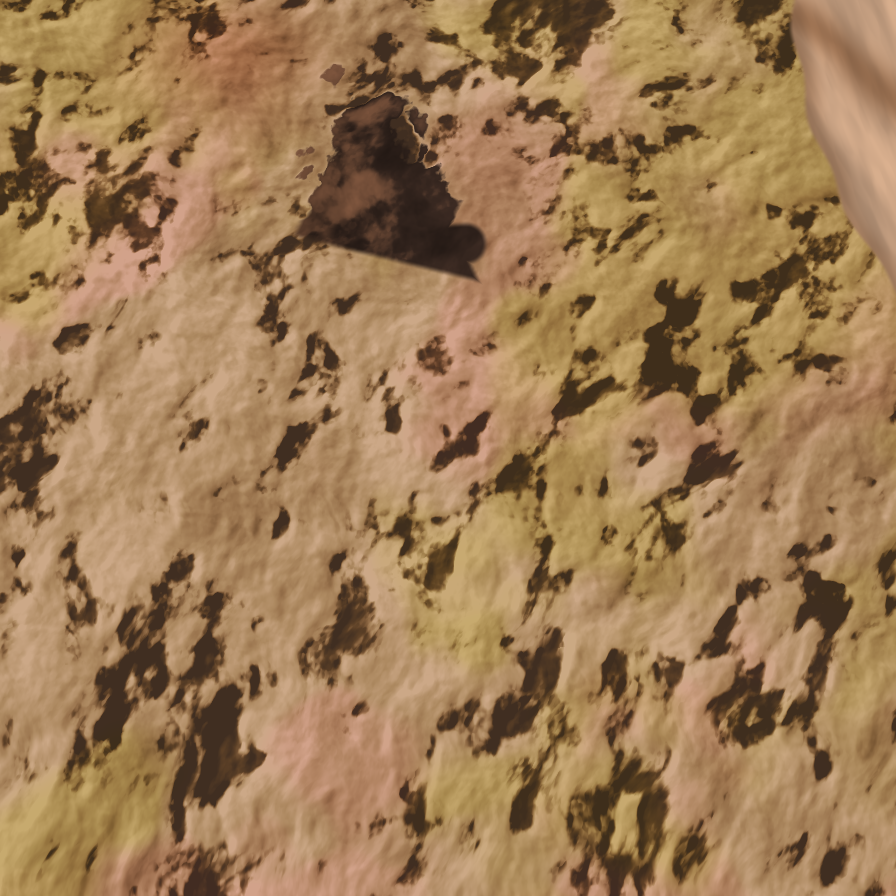
Write a Shadertoy shader that draws this texture.

```glsl
// Sunlit sandy rock face with broken crevices, a shadowed boulder and a pale smooth stone in the corner.

const vec3 TONES[6] = vec3[6](
    vec3(0.25, 0.18, 0.13), vec3(0.36, 0.25, 0.15), vec3(0.49, 0.35, 0.22),
    vec3(0.60, 0.45, 0.30), vec3(0.68, 0.54, 0.38), vec3(0.76, 0.62, 0.48));
const vec3 GREEN_TINT = vec3(0.97, 1.01, 0.77);
const vec3 PINK_TINT = vec3(1.03, 0.96, 1.02);
const vec3 RED_TINT = vec3(1.0, 0.87, 0.84);
const vec3 SHADOW = vec3(0.19, 0.135, 0.11);
const vec3 BOULDER_SIDE = vec3(0.37, 0.25, 0.18);
const vec3 STONE_PALE = vec3(0.78, 0.63, 0.51);
const vec3 STONE_FOLD = vec3(0.59, 0.43, 0.31);
const vec2 TO_SUN = vec2(-0.8, 0.6);

vec3 hash3(vec2 p) {
    vec3 q = fract(p.xyx * vec3(0.1031, 0.1030, 0.0973));
    q += dot(q, q.yxz + 33.33);
    return fract((q.xxy + q.yzz) * q.zyx);
}

// Smooth cellular noise: random cell values blended by distance.
float cells(vec2 p) {
    vec2 id = floor(p), f = p - id;
    float sum = 0.0, total = 0.0;
    for (int y = -1; y <= 1; y++)
    for (int x = -1; x <= 1; x++) {
        vec2 cell = vec2(x, y);
        vec3 h = hash3(id + cell + 100.0);
        vec2 d = cell + h.xy - f;
        float w = exp(-6.0 * dot(d, d));
        sum += w * h.z;
        total += w;
    }
    return sum / total;
}

float layers(vec2 p, int count) {
    float sum = 0.0, total = 0.0, gain = 0.5;
    for (int i = 0; i < count; i++) {
        sum += gain * cells(p);
        total += gain;
        gain *= 0.5;
        p = p * 2.03 + vec2(17.3, 9.1);
    }
    return sum / total;
}

vec2 sway(vec2 p, float amount) {
    return amount * vec2(sin(p.y * 31.0 + 2.0 * sin(p.x * 17.0)) + 0.5 * sin(p.y * 73.0),
                         sin(p.x * 27.0 + 2.0 * sin(p.y * 19.0)) + 0.5 * sin(p.x * 67.0));
}

// Grain runs steep and leaning low down, finer and rounder higher up.
float grain(vec2 p) {
    p += sway(p, 0.004);
    return layers(vec2(34.0 * (p.x - 0.25 * p.y), 16.0 * p.y + 12.0 * p.y * p.y), 4);
}

float segment(vec2 p, vec2 a, vec2 b) {
    vec2 e = b - a;
    return length(p - a - e * clamp(dot(p - a, e) / dot(e, e), 0.0, 1.0));
}

float crevice(vec2 p, vec2 a, vec2 b, float width) {
    float d = segment(p, a, b) / width;
    return exp(-d * d);
}

float glow(vec2 p, vec2 centre, vec2 radius) {
    vec2 d = (p - centre) / radius;
    return exp(-dot(d, d));
}

// Signed distance to a half plane, inside on the left of a to b.
float edge(vec2 p, vec2 a, vec2 b) {
    vec2 e = normalize(b - a);
    return dot(p - a, vec2(e.y, -e.x));
}

vec3 ramp(float t) {
    float s = clamp(t, 0.0, 1.1) * 5.0;
    int i = min(int(s), 4);
    return mix(TONES[i], TONES[i + 1], s - float(i));
}

vec3 ground(vec2 p, float fine) {
    float broad = layers(p * 6.0 + 3.0, 3);
    float clump = layers(vec2(p.x - 0.4 * p.y, p.y) * 7.0 + 40.0, 3);
    float mottle = layers(vec2(p.x - p.y * 0.4, p.y * 0.7) * 26.0 + 70.0, 3);
    float boulderTop = glow(p, vec2(0.29, 0.83), vec2(0.09, 0.085));

    // Crevices broken up by the grain
    vec2 w = p + sway(p, 0.014);
    float cracks = crevice(w, vec2(0.25, 0.14), vec2(0.70, 0.58), 0.022)
                 + crevice(w, vec2(0.21, 0.0), vec2(0.24, 0.36), 0.025)
                 + crevice(w, vec2(0.32, 0.52), vec2(0.47, 0.56), 0.03)
                 + crevice(w, vec2(0.02, 0.47), vec2(0.13, 0.54), 0.014);
    float vein = 1.0 - smoothstep(0.0, 0.04, abs(layers(vec2(w.x - w.y, w.x + w.y) * vec2(4.0, 2.5), 2) - 0.5));
    float depth = fine - 0.5 + 0.7 * (clump - 0.5) + 0.2 * cracks + 0.07 * vein - 0.22 * boulderTop;
    float pit = smoothstep(0.10, 0.31, depth);

    // Relief, then colour
    float relief = grain(p + TO_SUN * 0.008) - fine;
    float tone = 0.84 + 0.45 * (broad - 0.5) + 0.45 * (mottle - 0.5) + 0.85 * relief
               + 0.08 * boulderTop - 0.85 * pit;
    float moss = smoothstep(0.47, 0.68, layers(p * 4.5 + 21.0, 3)
               + 0.13 * glow(p, vec2(1.0, 0.22), vec2(0.25, 0.3)) + 0.12 * glow(p, vec2(0.0, 0.92), vec2(0.2)));
    float blush = smoothstep(0.48, 0.68, layers(p * 5.0 + 55.0, 3));
    vec3 tint = mix(mix(vec3(1.0), PINK_TINT, blush), GREEN_TINT, 0.8 * moss);
    return ramp(tone) * mix(tint, RED_TINT, glow(p, vec2(0.26, 0.94), vec2(0.09, 0.06)));
}

vec3 boulderShade(vec3 base, vec2 p, float fine) {
    float face = max(max(edge(p, vec2(0.355, 0.73), vec2(0.50, 0.695)), edge(p, vec2(0.51, 0.74), vec2(0.44, 0.90))),
                     max(edge(p, vec2(0.44, 0.90), vec2(0.37, 0.905)), edge(p, vec2(0.385, 0.91), vec2(0.335, 0.76))));
    float ragged = smoothstep(0.72, 0.80, p.y) * 0.09 * (fine - 0.5);
    float d = min(face + ragged, segment(p, vec2(0.47, 0.725), vec2(0.52, 0.728)) - 0.022);
    float side = smoothstep(0.45, 0.36, p.x + 0.25 * (fine - 0.5));
    vec3 dark = mix(SHADOW, BOULDER_SIDE, side) * (1.0 + 0.9 * (0.5 - fine));
    return mix(base, dark, smoothstep(0.004, -0.004, d));
}

vec3 cornerStone(vec3 base, vec2 p) {
    float drop = (1.0 - p.y) / 0.325;
    float inside = p.x - 0.885 - 0.115 * drop * drop + 0.004 * sin(p.y * 60.0);
    float streak = layers(vec2(p.x + 0.4 * p.y, 0.25 * p.y) * 38.0, 3);
    float fold = crevice(p + sway(p, 0.004), vec2(0.89, 0.98), vec2(1.01, 0.88), 0.022);
    float rim = smoothstep(0.03, 0.0, inside);
    vec3 stone = mix(STONE_PALE, STONE_FOLD, max(fold, 0.6 * rim)) * (0.97 + 0.35 * (streak - 0.5));
    return mix(base, stone, smoothstep(-0.003, 0.004, inside));
}

void mainImage(out vec4 fragColor, in vec2 fragCoord) {
    vec2 p = fragCoord / iResolution.xy;
    float fine = grain(p);
    vec3 color = ground(p, fine);
    color = boulderShade(color, p, fine);
    color = cornerStone(color, p);
    fragColor = vec4(color, 1.0);
}
```
